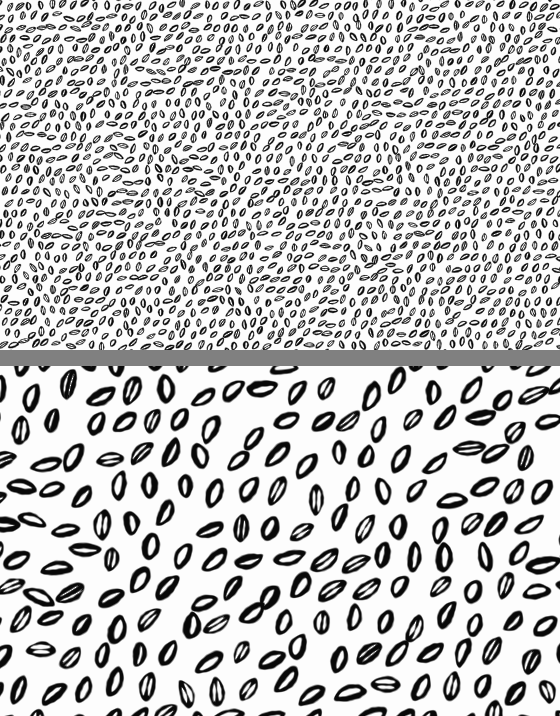
Top: the whole. Bottom: its middle third, enlarged.
This pattern is drawn by a Shadertoy shader. Its source:

```glsl
#define CELLS 32.0         // grains per canvas height
#define JITTER 0.62        // scatter of the seeds inside their cells
#define GAP 1.02           // spacing kept between neighbours
#define HALF_LENGTH 0.43   // grain size, in cells
#define HALF_WIDTH 0.245
#define MEAN_ANGLE 0.95    // main direction, radians
#define SWIRL 2.3          // drift of direction across the canvas
#define ANGLE_SPREAD 1.1   // random turn of single grains
#define SLIT_WIDTH 0.36    // opening inside a grain, share of its width
#define SOFTNESS 0.015     // extra edge blur, in cells
#define INK vec3(0.03)
#define PAPER vec3(0.994)

vec2 hash2(vec2 p) {
    vec3 q = fract(p.xyx * vec3(0.1031, 0.1030, 0.0973));
    q += dot(q, q.yzx + 33.33);
    return fract((q.xx + q.yz) * q.zy);
}

float cornerSlope(vec2 corner, vec2 offset) {
    return dot(hash2(corner) * 2.0 - 1.0, offset);
}

float gradientNoise(vec2 p) {
    vec2 i = floor(p), f = p - i;
    vec2 u = f * f * f * (f * (f * 6.0 - 15.0) + 10.0);
    vec2 e = vec2(1.0, 0.0);
    return mix(mix(cornerSlope(i, f), cornerSlope(i + e, f - e), u.x),
               mix(cornerSlope(i + e.yx, f - e.yx), cornerSlope(i + 1.0, f - 1.0), u.x), u.y);
}

// Approximate signed distance to an ellipse
float ellipse(vec2 p, vec2 radius) {
    float k = length(p / radius);
    return k * (k - 1.0) / max(length(p / (radius * radius)), 0.001);
}

// Jittered seed on staggered rows
vec2 seed(vec2 cell) {
    float stagger = 0.5 * mod(cell.y, 2.0) - 0.25;
    return cell + 0.5 + vec2(stagger, 0.0) + JITTER * (hash2(cell + 71.0) - 0.5);
}

// Seed pushed away from its neighbours, farther along the grain axis
vec2 spacedSeed(vec2 cell, vec2 axis) {
    vec2 home = seed(cell), push = vec2(0.0);
    for (int y = -1; y <= 1; y++)
    for (int x = -1; x <= 1; x++) {
        if (x == 0 && y == 0) continue;
        vec2 away = home - seed(cell + vec2(x, y));
        float reach = length(vec2(0.85 * dot(away, axis), 1.2 * dot(away, vec2(-axis.y, axis.x))));
        push += away / max(reach, 0.05) * max(GAP - reach, 0.0) * 0.5;
    }
    return home + clamp(push, -0.3, 0.3);
}

// Ink coverage of one grain, p measured along and across its axis
float grain(vec2 p, vec2 cell, float lengthen, float blur) {
    vec2 size = hash2(cell + 17.3), form = hash2(cell + 41.9), inner = hash2(cell + 93.1);
    vec2 radius = vec2(HALF_LENGTH * (0.82 + 0.3 * size.x + lengthen),
                       HALF_WIDTH * (0.86 + 0.28 * size.y - 0.6 * lengthen));

    // Hand-drawn bend, egg shape and pointed tips
    float t = p.x / radius.x;
    p.y += (form.x - 0.5) * 0.14 * t * t;
    p.y *= 1.0 + 0.22 * t * t + (form.y - 0.5) * 0.4 * t;
    float wobble = 0.035 * gradientNoise(p * 5.0 + cell * 7.3);
    float body = ellipse(p, radius) + wobble;

    // One wide opening, or two narrow ones beside a crease
    float side = form.x < 0.5 ? -1.0 : 1.0;
    float twin = step(0.62, inner.x);
    float opening = radius.y * SLIT_WIDTH * mix(0.35, 1.25, sqrt(inner.y));
    vec2 slitRadius = vec2(radius.x * 0.66, opening * mix(1.0, 0.65, twin));
    vec2 shift = vec2(0.04 * (form.y - 0.5), side * radius.y * mix(0.1, 0.34, twin));
    float slit = ellipse(p - shift, slitRadius);
    float second = ellipse(p + shift, slitRadius * vec2(0.85, 0.8));
    slit = min(slit, mix(1.0, second, twin)) - wobble;

    float filled = 1.0 - smoothstep(-blur, blur, body);
    return filled * smoothstep(-blur, blur, slit);
}

void mainImage(out vec4 fragColor, in vec2 fragCoord) {
    vec2 p = fragCoord / iResolution.y * CELLS;
    float blur = 0.7 * CELLS / iResolution.y + SOFTNESS;
    vec2 home = floor(p);
    float ink = 0.0;

    // Gather the grains of the surrounding cells
    for (int y = -1; y <= 1; y++)
    for (int x = -1; x <= 1; x++) {
        vec2 cell = home + vec2(x, y);
        float angle = MEAN_ANGLE + SWIRL * gradientNoise(cell * 0.27 + 5.7)
                    + ANGLE_SPREAD * (hash2(cell + 29.0).x - 0.5);
        vec2 axis = vec2(cos(angle), sin(angle));
        vec2 d = p - spacedSeed(cell, axis);
        vec2 local = vec2(dot(d, axis), dot(d, vec2(-axis.y, axis.x)));
        float lengthen = 0.16 * axis.x * axis.x;
        ink = max(ink, grain(local, cell, lengthen, blur));
    }
    fragColor = vec4(mix(PAPER, INK, ink), 1.0);
}
```
